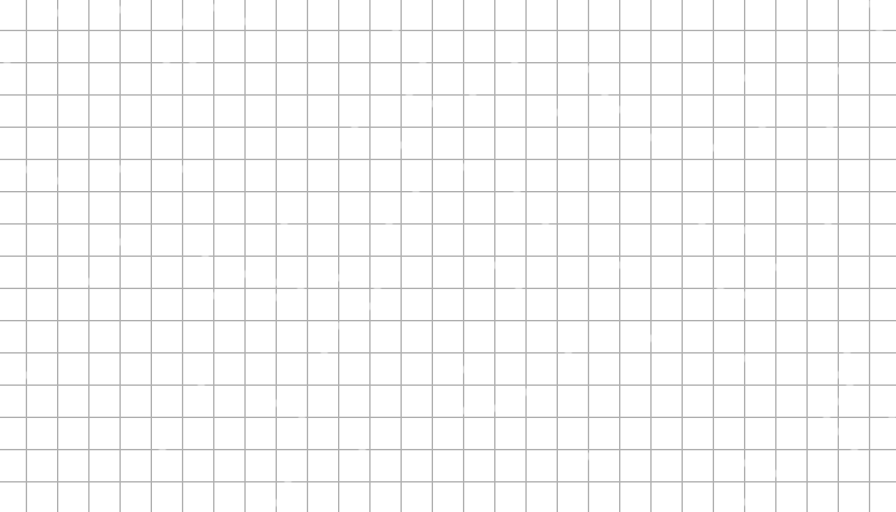
This pattern is drawn by a Shadertoy shader. Its source:

```glsl
// A white sheet ruled with thin grey lines into near-square cells.
// Each line family is a folded distance with box-filtered coverage;
// a hash picks a few line segments that carry a short faded nick.

const vec3 PAPER = vec3(1.0);
const vec3 INK = vec3(0.68);
const vec2 PITCH = vec2(0.03485, 0.06297);  // cell size, fraction of canvas
const vec2 FIRST = vec2(0.0295, 0.0589);    // first line from left and bottom
const float LINE_WIDTH = 0.00263;           // fraction of canvas height
const float NICK_SHARE = 0.1;               // share of segments with wear
const float NICK_FADE = 0.45;
const float NICK_REACH = 0.16;              // half length, in cells

// Sine-free hash: two values in 0..1 from a segment id and a seed
vec2 hash2(vec2 id, float seed) {
    vec3 p = fract(vec3(id.xyx + seed) * vec3(0.1031, 0.1030, 0.0973));
    p += dot(p, p.yzx + 33.33);
    return fract((p.xx + p.yz) * p.zy);
}

// Share of a pixel covered by a line whose centre lies dist away
float lineCoverage(float dist, float width, float pixel) {
    float near = max(dist - 0.5 * pixel, -0.5 * width);
    float far = min(dist + 0.5 * pixel, 0.5 * width);
    return max(far - near, 0.0) / pixel;
}

// Remaining ink along a line after occasional wear
float wear(float lineId, float along, float seed) {
    vec2 rnd = hash2(vec2(lineId, floor(along)), seed);
    float centre = mix(NICK_REACH, 1.0 - NICK_REACH, rnd.y);
    float nick = 1.0 - smoothstep(0.4 * NICK_REACH, NICK_REACH,
                                  abs(fract(along) - centre));
    return 1.0 - NICK_FADE * nick * step(rnd.x, NICK_SHARE);
}

// One family of parallel lines; across and along are in cells
float ruling(float across, float along, float cellSize, float pixel, float seed) {
    float lineId = floor(across + 0.5);
    float dist = abs(across - lineId) * cellSize;
    return lineCoverage(dist, LINE_WIDTH, pixel) * wear(lineId, along, seed);
}

void mainImage(out vec4 fragColor, in vec2 fragCoord) {
    vec2 uv = fragCoord / iResolution.xy;
    vec2 cell = (uv - FIRST) / PITCH;
    float pixel = 1.0 / iResolution.y;
    vec2 cellSize = PITCH * vec2(iResolution.x / iResolution.y, 1.0);

    // Vertical and horizontal rulings share one ink, so crossings stay even
    float vertical = ruling(cell.x, cell.y, cellSize.x, pixel, 17.0);
    float horizontal = ruling(cell.y, cell.x, cellSize.y, pixel, 71.0);
    float ink = 1.0 - (1.0 - vertical) * (1.0 - horizontal);

    fragColor = vec4(mix(PAPER, INK, ink), 1.0);
}
```
